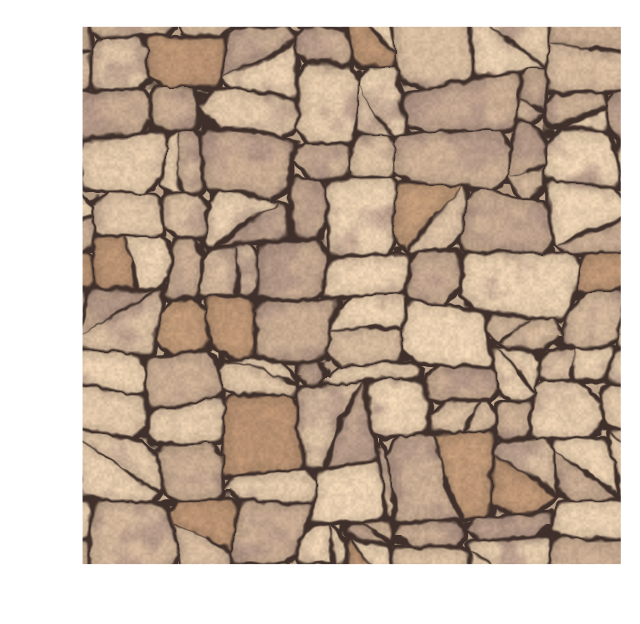
Give the GLSL for this texture, as a WebGL 1 fragment shader.

```glsl
precision highp float;
// A square panel of irregular tan rubble masonry with dark joints on a white ground.
uniform vec2 u_resolution;

const vec2 PANEL_MIN = vec2(0.129, 0.096);
const vec2 PANEL_MAX = vec2(0.970, 0.957);
const vec2 GRID = vec2(8.0, 10.0);   // stones across and up, both even so it wraps
const float JITTER = 0.78;           // spread of wall positions, in cells
const float TILT = 0.30;             // slant of walls
const float WARP = 0.030;            // slow bending of walls
const float ROUGH = 0.007;           // fine raggedness of walls
const float ROUNDING = 0.018;        // corner softness
const float CHIP = 0.026;            // largest cut corner
const float SPLIT = 0.38;            // share of stones broken in two
const float JOINT = 0.0062;          // reach of the dark joint
const float GRAIN = 0.17;
const vec3 WHITE = vec3(1.0);
const vec3 LIGHT = vec3(0.89, 0.79, 0.67);
const vec3 TAN = vec3(0.76, 0.65, 0.55);
const vec3 MAUVE = vec3(0.66, 0.55, 0.50);
const vec3 RUST = vec3(0.70, 0.54, 0.41);
const vec3 DARK = vec3(0.25, 0.19, 0.17);

float hash(vec2 c, float salt) {
  vec3 q = fract(c.xyx * vec3(0.1031, 0.1030, 0.0973) + salt * 0.173);
  q += dot(q, q.yzx + 33.33);
  return fract((q.x + q.y) * q.z);
}

// Value noise on the unit panel, wrapping after n cells
float noise(vec2 p, vec2 n, float salt) {
  vec2 i = floor(p * n), f = fract(p * n);
  f = f * f * (3.0 - 2.0 * f);
  float a = hash(mod(i, n), salt);
  float b = hash(mod(i + vec2(1, 0), n), salt);
  float c = hash(mod(i + vec2(0, 1), n), salt);
  float d = hash(mod(i + 1.0, n), salt);
  return mix(mix(a, b, f.x), mix(c, d, f.x), f.y);
}

vec2 noise2(vec2 p, float n, float salt) {
  return vec2(noise(p, vec2(n), salt), noise(p, vec2(n), salt + 1.0)) - 0.5;
}

// Shift of the wall through a grid vertex, at a distance along it
float wall(vec2 vertex, float along) {
  vec2 v = mod(vertex, GRID);
  return JITTER * (hash(v, 1.0) - 0.5) + TILT * (hash(v, 2.0) - 0.5) * along;
}

// Distances inward from the left, right, bottom and top walls of a cell;
// walls alternate upright and level over a checkerboard of vertices
vec4 wallDistances(vec2 g, vec2 cell) {
  float odd = mod(cell.x + cell.y, 2.0);
  vec2 l = cell + vec2(0.0, odd), r = cell + vec2(1.0, 1.0 - odd);
  vec2 b = cell + vec2(1.0 - odd, 0.0), t = cell + vec2(odd, 1.0);
  return vec4(g.x - l.x - wall(l, g.y - l.y), r.x + wall(r, g.y - r.y) - g.x,
              g.y - b.y - wall(b, g.x - b.x), t.y + wall(t, g.x - t.x) - g.y) / GRID.xxyy;
}

// Inner distance of a stone with rounded and chipped corners
float stoneDistance(vec4 e, vec2 id) {
  vec2 near = min(e.xz, e.yw);
  float h = max(ROUNDING - abs(near.x - near.y), 0.0) / ROUNDING;
  float d = min(near.x, near.y) - h * h * ROUNDING * 0.25;
  float corner = step(e.y, e.x) + 2.0 * step(e.w, e.z);
  float cut = CHIP * pow(hash(id, 10.0 + corner), 2.0);
  return min(d, (near.x + near.y) * 0.707 - cut);
}

vec3 masonry(vec2 p) {
  vec2 bent = p + WARP * noise2(p, 7.0, 20.0) + ROUGH * noise2(p, 48.0, 22.0)
            + 0.5 * ROUGH * noise2(p, 110.0, 24.0);
  vec2 g = bent * GRID, id = vec2(0.0);
  vec4 edges = vec4(0.0);
  float d = -1.0;
  for (int y = -1; y <= 1; y++) {
    for (int x = -1; x <= 1; x++) {
      vec2 cell = floor(g) + vec2(float(x), float(y));
      vec4 e = wallDistances(g, cell);
      float inner = stoneDistance(e, mod(cell, GRID));
      if (inner > d) { d = inner; id = mod(cell, GRID); edges = e; }
    }
  }

  // Break some stones along a slanted line
  float piece = 0.0;
  if (hash(id, 30.0) < SPLIT) {
    vec2 n = normalize(vec2(hash(id, 31.0), hash(id, 32.0)) - 0.497);
    float s = dot(0.5 * (edges.xz - edges.yw), n) + 0.04 * (hash(id, 33.0) - 0.5);
    d = min(d, abs(s));
    piece = step(0.0, s);
  }

  // Stone tint, blotches and grain
  float tone = hash(id, 40.0 + piece);
  float blotch = noise(p, vec2(14.0), 50.0) * 0.6 + noise(p, vec2(38.0), 51.0) * 0.4;
  float grain = noise(p, vec2(210.0), 52.0) * 0.6 + noise(p, vec2(95.0), 53.0) * 0.4 - 0.5;
  vec3 stone = mix(TAN, LIGHT, smoothstep(0.1, 0.9, tone));
  stone = mix(stone, MAUVE, 0.75 * smoothstep(0.48, 0.85, blotch + 0.25 * (0.5 - tone)));
  stone = mix(stone, RUST, 0.8 * step(0.92, hash(id, 44.0 + piece)));
  stone *= 1.0 + GRAIN * grain;
  stone *= mix(0.91, 1.02, smoothstep(0.0, 0.025, d));

  // Joints, heavier below and right, with pale rubble in the wide gaps
  float low = smoothstep(-0.01, 0.01, min(edges.x, edges.w) - min(edges.y, edges.z));
  float weight = noise(p, vec2(26.0), 60.0);
  float lit = d + mix(0.0016, -0.0016, low) + 0.004 * (0.45 - weight);
  vec3 color = mix(DARK, stone, smoothstep(0.0, JOINT, lit));
  float rubble = smoothstep(0.003, 0.006, -d) * smoothstep(0.3, 0.5, noise(p, vec2(70.0), 61.0));
  return mix(color, mix(TAN, LIGHT, weight), 0.85 * rubble);
}

void main() {
  vec2 size = PANEL_MAX - PANEL_MIN;
  vec2 p = (gl_FragCoord.xy / u_resolution - PANEL_MIN) / size;
  vec2 inset = clamp(min(p, 1.0 - p) * size * u_resolution + 0.5, 0.0, 1.0);
  gl_FragColor = vec4(mix(WHITE, masonry(p), inset.x * inset.y), 1.0);
}
```
